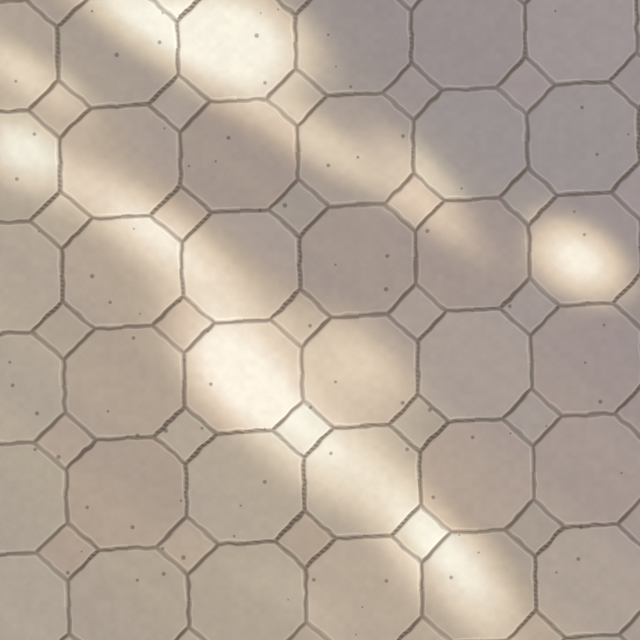
Give the GLSL for this texture, as a WebGL 2 fragment shader.

```glsl
#version 300 es
precision highp float;
// Octagon and small diamond paving on a slightly skewed lattice, about 5.5 by 6 repeats.
// Joints come from a distance function with worn, hatched edges; slanting pools of
// warm sunlight over cool stone, tile tilt, grain and pits give the variation.
uniform vec2 u_resolution;
out vec4 fragColor;

const vec3 COOL_STONE = vec3(0.61, 0.57, 0.565);
const vec3 WARM_STONE = vec3(0.71, 0.65, 0.58);
const vec3 LIT_STONE = vec3(0.87, 0.80, 0.71);
const vec3 SUNLIT = vec3(0.99, 0.965, 0.90);
const vec3 JOINT = vec3(0.38, 0.33, 0.285);
const float PITCH = 0.178;
const float DIAMOND = 0.26; // half diagonal in lattice units

float hash(vec2 p) {
  return fract(sin(dot(p, vec2(127.1, 311.7))) * 43758.5453);
}

float noise(vec2 p) {
  vec2 i = floor(p), f = fract(p);
  f = f * f * (3.0 - 2.0 * f);
  return mix(mix(hash(i), hash(i + vec2(1, 0)), f.x),
             mix(hash(i + vec2(0, 1)), hash(i + vec2(1, 1)), f.x), f.y);
}

float fbm(vec2 p) {
  float sum = 0.0, amp = 0.5;
  for (int i = 0; i < 4; i++) {
    sum += amp * noise(p);
    p = p * 2.03 + 17.0;
    amp *= 0.5;
  }
  return sum;
}

// Lattice coordinates with a diamond at every integer point
vec2 lattice(vec2 p) {
  mat2 basis = mat2(0.1823, 0.0091, -0.0033, 0.1728);
  vec2 g = inverse(basis) * (p - vec2(0.470, 0.5026));
  g.x += 0.009 * g.x * g.x;
  return g;
}

// Signed distance to the nearest diamond's outline
float diamondEdge(vec2 q) {
  return (abs(q.x) + abs(q.y) - DIAMOND) * 0.7071 * PITCH;
}

// Distance to the nearest joint
float jointDistance(vec2 p) {
  vec2 q = fract(lattice(p) + 0.5) - 0.5;
  float s = diamondEdge(q);
  return s < 0.0 ? -s : min(s, min(abs(q.x), abs(q.y)) * PITCH);
}

// Soft elongated pool of light, falling to the right by slope (radians)
float pool(vec2 p, vec2 centre, vec2 size, float slope) {
  float c = cos(slope), s = sin(slope);
  vec2 d = p - centre;
  d = vec2(c * d.x - s * d.y, s * d.x + c * d.y) / size;
  return exp(-dot(d, d));
}

float sunlight(vec2 p) {
  // Main diagonal beam
  float sun = 1.10 * pool(p, vec2(0.375, 0.43), vec2(0.13, 0.075), 0.8);
  sun += 0.75 * pool(p, vec2(0.24, 0.64), vec2(0.17, 0.055), 0.62);
  sun += 0.60 * pool(p, vec2(0.51, 0.29), vec2(0.12, 0.075), 0.75);
  sun += 0.85 * pool(p, vec2(0.70, 0.12), vec2(0.17, 0.060), 0.95);
  // Upper left beams
  sun += 1.10 * pool(p, vec2(0.36, 0.94), vec2(0.12, 0.075), 0.5);
  sun += 0.65 * pool(p, vec2(0.20, 0.98), vec2(0.13, 0.050), 0.6);
  sun += 0.80 * pool(p, vec2(0.02, 0.75), vec2(0.09, 0.055), 0.6);
  sun += 0.50 * pool(p, vec2(0.05, 0.88), vec2(0.12, 0.040), 0.6);
  // Stray glints and faint glow
  sun += 0.85 * pool(p, vec2(0.90, 0.60), vec2(0.08, 0.055), 0.5);
  sun += 0.45 * pool(p, vec2(0.50, 0.77), vec2(0.14, 0.040), 0.6);
  sun += 0.45 * pool(p, vec2(0.66, 0.71), vec2(0.14, 0.045), 0.8);
  sun += 0.45 * pool(p, vec2(0.57, 0.44), vec2(0.12, 0.070), 0.7);
  return sun + 0.25 * pool(p, vec2(0.45, 0.07), vec2(0.18, 0.06), 0.5);
}

// Sparse round pits, one chance per cell
float pits(vec2 p, float pixel) {
  vec2 cell = floor(p * 26.0);
  vec2 centre = (cell + 0.2 + 0.6 * vec2(hash(cell), hash(cell + 9.0))) / 26.0;
  float radius = mix(0.0012, 0.0035, hash(cell + 5.0));
  float spot = 1.0 - smoothstep(radius - pixel, radius + pixel, length(p - centre));
  return spot * step(0.87, hash(cell + 3.0));
}

void main() {
  float pixel = 1.0 / min(u_resolution.x, u_resolution.y);
  vec2 p = gl_FragCoord.xy * pixel;
  vec2 worn = p + 0.003 * (vec2(noise(p * 70.0), noise(p * 70.0 + 40.0)) - 0.5);
  vec2 g = lattice(worn);
  vec2 q = fract(g + 0.5) - 0.5;
  vec2 tile = diamondEdge(q) < 0.0 ? floor(g + 0.5) + 50.0 : floor(g);

  // Light shifted a little by each tile's tilt
  vec2 tilt = vec2(hash(tile), hash(tile + 7.0)) - 0.5;
  float streak = fbm(vec2(p.x * 3.0 + p.y * 2.5, (p.x + p.y * 1.3) * 9.0));
  float sun = sunlight(p + 0.03 * tilt) * (0.8 + 0.45 * streak);
  float warmth = 0.85 - 0.9 * smoothstep(0.75, 1.6, p.x + p.y) + 0.7 * (streak - 0.5);
  vec3 colour = mix(COOL_STONE, WARM_STONE, clamp(warmth + 1.5 * sun, 0.0, 1.0));
  colour = mix(colour, LIT_STONE, smoothstep(0.08, 0.55, sun));
  colour = mix(colour, SUNLIT, smoothstep(0.42, 1.0, sun));

  // Tile tint, grain and pits
  colour *= 1.0 + 0.05 * tilt.x + vec3(0.02, -0.01, -0.015) * tilt.y;
  colour *= 0.97 + 0.06 * fbm(p * 90.0);
  colour *= 1.0 - 0.25 * pits(p, pixel);

  // Joints: edges rising to the right are deepest, with hatched wear
  float d = jointDistance(worn);
  float rising = 1.0 - smoothstep(-0.012, 0.012, q.x * q.y);
  float wear = noise(p * 13.0 + 3.0);
  float hatch = 0.5 + 0.5 * sin(dot(p, vec2(250.0, 850.0)));
  float depth = mix(0.30, 0.80, rising) + 0.45 * (wear - 0.5);
  depth *= 1.0 - 0.4 * hatch * smoothstep(0.45, 0.75, wear);
  float halfWidth = mix(0.0014, 0.0030, 0.5 * rising + 0.5 * wear);
  float groove = 1.0 - smoothstep(halfWidth - pixel, halfWidth + pixel, d);
  float shoulder = 1.0 - smoothstep(0.002, 0.008, d);
  float rim = smoothstep(0.003, 0.005, d) * (1.0 - smoothstep(0.005, 0.008, d));

  // Relief across the joint, lit from the upper left
  vec2 lean = vec2(0.0018, -0.0018);
  float relief = (jointDistance(worn + lean) - jointDistance(worn - lean)) / 0.005;
  colour *= 1.0 - 0.10 * shoulder - 0.09 * relief * shoulder;
  colour += 0.07 * rim * (1.0 - 0.5 * rising);
  vec3 jointColour = JOINT * (1.0 + 0.5 * clamp(sun, 0.0, 1.0));
  colour = mix(colour, jointColour, groove * clamp(depth, 0.15, 0.95));
  fragColor = vec4(clamp(colour, 0.0, 1.0), 1.0);
}
```
